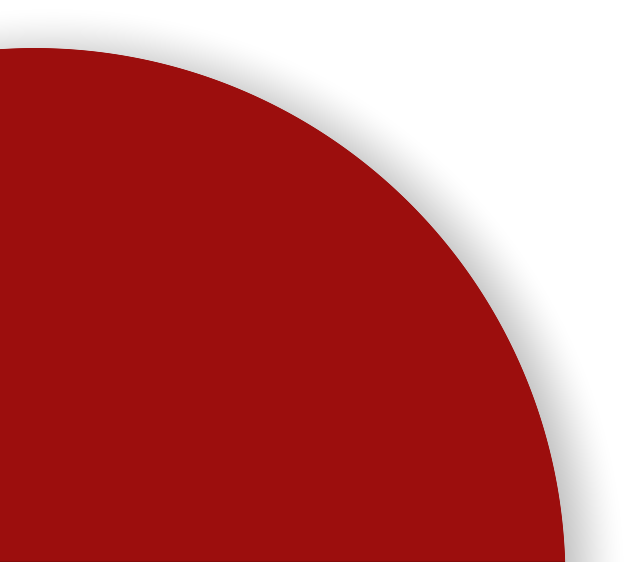
Write a Shadertoy shader that draws this background.

```glsl
// Signed distance to a disc: negative inside
float disc(vec2 p, vec2 centre, float radius) {
    return length(p - centre) - radius;
}

void mainImage(out vec4 fragColor, in vec2 fragCoord) {
    // Canvas height is one unit
    vec2 p = fragCoord / iResolution.y;
    float pixel = 1.0 / iResolution.y;

    vec2 centre = vec2(0.062, -0.0296);
    float radius = 0.9442;

    // Soft shadow, shifted to the right of the disc
    float shadowDist = disc(p, centre + vec2(0.032, -0.003), radius);
    float shadow = 0.28 * (1.0 - smoothstep(-0.08, 0.08, shadowDist));
    vec3 colour = mix(vec3(1.0), vec3(0.0), shadow);

    // Flat red disc with a thin dark line along the base
    vec3 red = vec3(0.612, 0.055, 0.051);
    red *= mix(0.85, 1.0, smoothstep(0.001, 0.003, p.y));
    float edge = disc(p, centre, radius);
    float cover = 1.0 - smoothstep(-0.5 * pixel, 0.5 * pixel, edge);
    colour = mix(colour, red, cover);

    fragColor = vec4(colour, 1.0);
}
```
